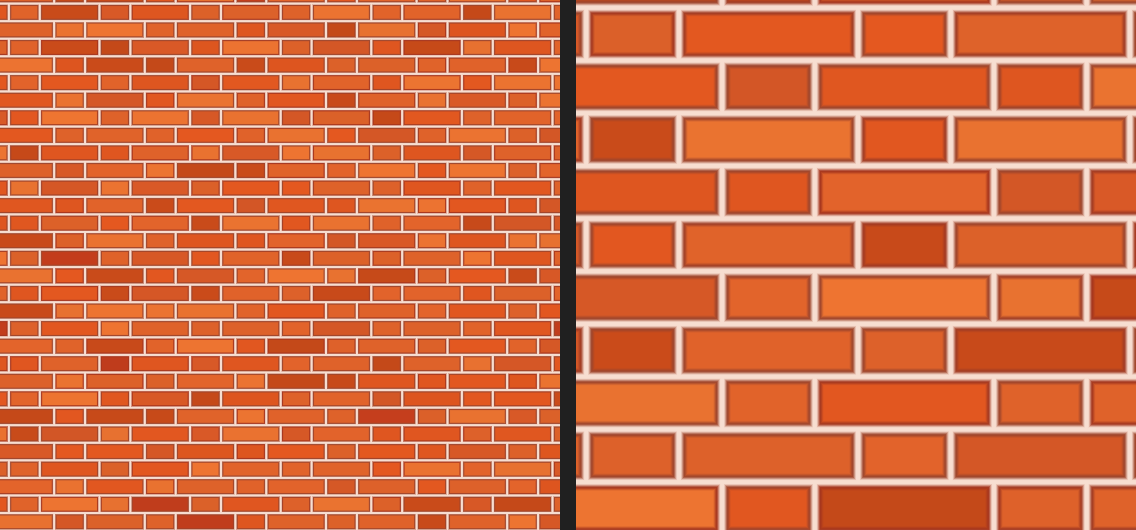
Left: the whole. Right: its middle third, enlarged.
This pattern is drawn by a WebGL 2 fragment shader. Its source:

```glsl
#version 300 es
precision highp float;
// Brick wall: alternating long and short orange bricks with pale, soft-edged joints.

uniform vec2 u_resolution;
out vec4 outColor;

// Lengths are fractions of the canvas width
const float PERIOD      = 0.16180;  // one long plus one short brick
const float LONG_BRICK  = 0.10660;  // length of the long brick, joint included
const float ROW_HEIGHT  = 0.03137;
const float FIRST_JOINT = 0.00640;  // first bed joint below the top edge
const float FIRST_LONG  = 0.07100;  // left end of a long brick in even rows
const float JOINT_CORE  = 0.00075;  // half width of the palest mortar
const float JOINT_EDGE  = 0.00350;  // where mortar has faded into the brick rim
const float RIM_START   = 0.00300;
const float RIM_END     = 0.00560;  // where the rim has faded into the brick face
const float TONE_JITTER = 0.035;

const vec3 MORTAR     = vec3(0.97, 0.87, 0.82);
const vec3 RIM        = vec3(0.62, 0.27, 0.17);
const vec3 RED_RIM    = vec3(0.66, 0.18, 0.09);
const vec3 ORANGE     = vec3(0.875, 0.385, 0.165);
const vec3 VERMILION  = vec3(0.880, 0.340, 0.125);
const vec3 PALE       = vec3(0.920, 0.450, 0.190);
const vec3 DULL       = vec3(0.840, 0.345, 0.150);
const vec3 BURNT      = vec3(0.780, 0.290, 0.100);
const vec3 DEEP_RED   = vec3(0.760, 0.240, 0.110);

float hash(vec2 p) {
    vec3 q = fract(vec3(p.xyx) * 0.1031);
    q += dot(q, q.yzx + 33.33);
    return fract((q.x + q.y) * q.z);
}

// Picks one of six fired-clay tones
vec3 brickTone(float pick) {
    if (pick < 0.36) return ORANGE;
    if (pick < 0.60) return VERMILION;
    if (pick < 0.77) return PALE;
    if (pick < 0.90) return DULL;
    if (pick < 0.97) return BURNT;
    return DEEP_RED;
}

// Gives the brick id in xy and the distance to the nearest joint centre in z
vec3 brickCell(vec2 p) {
    float rowPos = (p.y - FIRST_JOINT) / ROW_HEIGHT;
    float row = floor(rowPos);
    float shift = FIRST_LONG + 0.5 * PERIOD * mod(row, 2.0);
    float pairPos = (p.x - shift) / PERIOD;
    float pair = floor(pairPos);
    float along = (pairPos - pair) * PERIOD;

    float isShort = step(LONG_BRICK, along);
    float start = isShort * LONG_BRICK;
    float end = mix(LONG_BRICK, PERIOD, isShort);
    float dx = min(along - start, end - along);
    float up = fract(rowPos);
    float dy = min(up, 1.0 - up) * ROW_HEIGHT;
    return vec3(2.0 * pair + isShort, row, min(dx, dy));
}

void main() {
    // Measure down from the top edge
    vec2 p = vec2(gl_FragCoord.x, u_resolution.y - gl_FragCoord.y) / u_resolution.x;
    float pixel = 1.0 / u_resolution.x;
    vec3 cell = brickCell(p);
    vec2 id = cell.xy + 40.0;
    float d = cell.z;

    // Brick face, with a small change of tone from brick to brick
    vec3 face = brickTone(hash(id));
    face *= 1.0 + TONE_JITTER * (hash(id + 71.7) - 0.5);

    // Dark rim, redder on some bricks
    float redness = 0.7 * smoothstep(0.5, 0.9, hash(id + 19.3));
    vec3 rim = mix(RIM, RED_RIM, redness);
    vec3 color = mix(rim, face, smoothstep(RIM_START, max(RIM_END, RIM_START + pixel), d));

    // Mortar joint
    float mortar = 1.0 - smoothstep(JOINT_CORE, max(JOINT_EDGE, JOINT_CORE + pixel), d);
    color = mix(color, MORTAR, mortar);

    outColor = vec4(color, 1.0);
}
```
